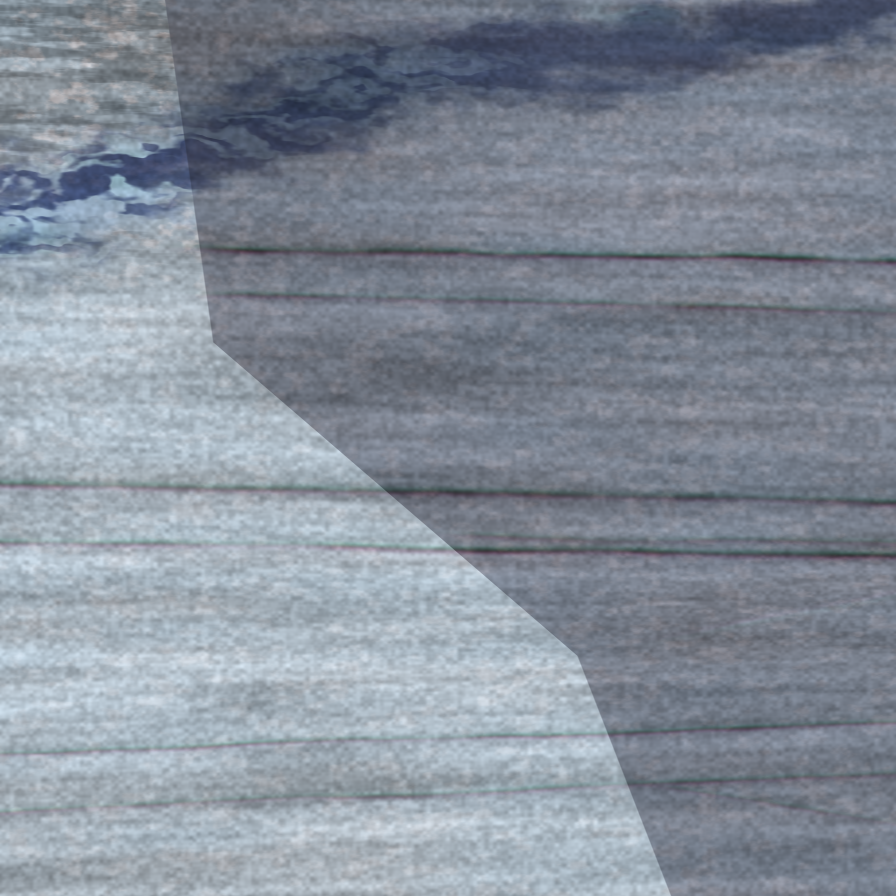
Give the GLSL for this texture, as a WebGL 2 fragment shader.

```glsl
#version 300 es
precision highp float;
// Weathered grey wood, crossed by a bent shadow edge: sunlit left, shaded right.
// Stretched value noise makes the grain; soft ellipses, grooves and a dark
// rising knot band change its tone, which is then tinted by the light.
#define LIT_COLOR vec3(0.665, 0.715, 0.755)
#define SHADE_COLOR vec3(0.462, 0.490, 0.540)
#define WARM_TINT vec3(0.11, 0.075, 0.06)
#define TEAL_TINT vec3(0.10, 0.18, 0.17)
#define GRAIN_STRENGTH 0.34
#define STREAK_STRENGTH 0.13
#define FIBRE_STRENGTH 0.30
#define FRINGE 0.0008

uniform vec2 u_resolution;
out vec4 outColor;

// Integer hash to 0..1
float hash(vec2 cell) {
  uvec2 u = uvec2(ivec2(cell) + 4096);
  uint h = u.x * 1597334677u ^ u.y * 3812015801u;
  h = (h ^ (h >> 15)) * 2246822519u;
  h = (h ^ (h >> 13)) * 3266489917u;
  return float((h ^ (h >> 16)) & 65535u) / 65535.0;
}
float noise(vec2 p) {
  vec2 i = floor(p), f = fract(p);
  f = f * f * (3.0 - 2.0 * f);
  return mix(mix(hash(i), hash(i + vec2(1, 0)), f.x),
             mix(hash(i + vec2(0, 1)), hash(i + vec2(1, 1)), f.x), f.y);
}
float fbm(vec2 p) {
  float sum = 0.0, amp = 0.533;
  for (int i = 0; i < 4; i++, amp *= 0.5, p = p * 2.03 + 17.3) sum += amp * noise(p);
  return sum;
}
// Horizontal position of the shadow edge at height y
float shadowEdge(float y) {
  if (y > 0.618) return mix(0.238, 0.184, (y - 0.618) / 0.382);
  if (y > 0.268) return mix(0.6445, 0.238, (y - 0.268) / 0.35);
  return mix(0.749, 0.6445, y / 0.268);
}
// Soft stains and pale areas: centre, radii and change of tone
const int PATCHES = 12;
const vec4 patchShape[PATCHES] = vec4[](
  vec4(0.29, 0.212, 0.11, 0.018), vec4(0.36, 0.14, 0.14, 0.035),
  vec4(0.35, 0.545, 0.09, 0.013), vec4(0.42, 0.61, 0.20, 0.035),
  vec4(0.20, 0.94, 0.24, 0.11), vec4(0.72, 0.81, 0.30, 0.08),
  vec4(0.05, 0.00, 0.35, 0.05), vec4(0.80, 0.29, 0.28, 0.016),
  vec4(0.50, 0.36, 0.16, 0.03), vec4(0.10, 0.50, 0.20, 0.08),
  vec4(0.16, 0.215, 0.04, 0.02), vec4(0.33, 0.74, 0.14, 0.04));
const float patchTone[PATCHES] = float[](
  -0.22, -0.14, -0.13, -0.11, -0.18, 0.08, -0.08, -0.13, 0.10, 0.05, 0.08, -0.09);
float patches(vec2 p) {
  float tone = 0.0;
  for (int i = 0; i < PATCHES; i++) {
    vec2 d = (p - patchShape[i].xy) / patchShape[i].zw;
    tone += patchTone[i] * exp(-dot(d, d));
  }
  return tone;
}
// Grooves: height at the left, slope, half width, depth; then start
const int GROOVES = 9;
const vec4 grooveShape[GROOVES] = vec4[](
  vec4(0.726, -0.017, 0.0034, 0.30), vec4(0.676, -0.024, 0.0032, 0.17),
  vec4(0.461, -0.022, 0.0038, 0.33), vec4(0.397, -0.018, 0.0036, 0.32),
  vec4(0.411, -0.018, 0.0030, 0.15), vec4(0.160, 0.033, 0.0026, 0.22),
  vec4(0.095, 0.040, 0.0028, 0.20), vec4(0.237, -0.156, 0.0028, 0.12),
  vec4(0.138, 0.200, 0.0035, -0.09));
const float grooveStart[GROOVES] = float[](0.22, 0.24, -0.2, -0.2, 0.5, -0.2, -0.2, 0.70, 0.74);
vec3 grooves(vec2 p, float rough) {
  vec3 tone = vec3(1.0);
  for (int i = 0; i < GROOVES; i++) {
    vec4 g = grooveShape[i];
    float wobble = 0.004 * (noise(vec2(p.x * 6.0, float(i) * 7.0)) - 0.5) + 0.003 * rough;
    vec3 d = (p.y - g.x - g.y * p.x - wobble + FRINGE * vec3(-1.0, 1.0, 0.0)) / g.z;
    float wear = 0.5 + noise(vec2(p.x * 18.0, float(i) * 5.0));
    float depth = g.w * wear * smoothstep(-0.05, 0.05, p.x - grooveStart[i]);
    tone -= depth * (exp(-d * d) + 0.3 * exp(-d * d * 0.08));
  }
  return tone;
}

void main() {
  vec2 p = gl_FragCoord.xy / u_resolution;
  float lit = 1.0 - smoothstep(-1.0, 1.0, (p.x - shadowEdge(p.y)) * u_resolution.x);

  // Grain, fanning slightly towards the bottom
  float tilt = mix(0.036, -0.020, smoothstep(0.18, 0.42, p.y));
  vec2 q = vec2(p.x, p.y - tilt * p.x);
  vec2 ragged = vec2(fbm(q * vec2(12.0, 25.0)), fbm(q * vec2(18.0, 45.0) + 31.0)) - 0.5;
  float grain = fbm(q * vec2(2.5, 48.0)) - 0.5;
  float streak = noise(q * vec2(9.0, 140.0) + ragged.y) - 0.5;
  float fibre = 0.6 * noise(q * vec2(140.0, 180.0)) + 0.4 * noise(q * vec2(230.0, 260.0)) - 0.5;
  float tone = 1.0 + patches(p + ragged * vec2(0.12, 0.035));
  tone += GRAIN_STRENGTH * grain + STREAK_STRENGTH * streak + FIBRE_STRENGTH * fibre;
  vec3 color = mix(SHADE_COLOR, LIT_COLOR, lit) * tone * mix(grooves(p, ragged.y), vec3(1.0), 0.35 * lit);

  // Dark knot band, rising to the right, with torn strokes
  float bend = (p.x - 0.45) / 0.25;
  float bandY = 0.762 + 0.238 * p.x + 0.038 * exp(-bend * bend);
  float bandD = (p.y - bandY + ragged.y * 0.09) / mix(0.058, 0.038, p.x);
  float band = exp(-bandD * bandD * abs(bandD));
  float curl = 0.65 * noise(q * vec2(22.0, 85.0) + ragged * 5.0) + 0.35 * noise(q * vec2(55.0, 170.0) + ragged * 6.0);
  float stroke = smoothstep(0.35, 0.68, curl);
  float torn = 1.0 - smoothstep(0.35, 0.75, p.x);
  color *= 1.0 - band * vec3(0.46, 0.42, 0.30) * mix(1.0, 0.55 + 0.85 * stroke, torn * mix(0.5, 1.0, lit));

  // Teal scraps on and beside the band
  vec2 swirl = (p - vec2(0.14, 0.81)) / vec2(0.06, 0.025);
  vec2 moss = (p - vec2(0.03, 0.735)) / vec2(0.04, 0.025);
  vec2 sliver = (p - vec2(0.71, 0.985)) / vec2(0.07, 0.012);
  float teal = exp(-dot(swirl, swirl)) + 0.6 * exp(-dot(moss, moss)) + 0.5 * exp(-dot(sliver, sliver));
  color += TEAL_TINT * (teal + 0.25 * band * torn) * (1.0 - stroke);

  // Warm pale flecks, and dark strokes in the sunlit top
  float fleck = smoothstep(0.50, 0.78, fbm(q * vec2(48.0, 85.0) + 9.0));
  float rough = lit * smoothstep(0.64, 0.80, p.y);
  color += WARM_TINT * fleck * mix(0.5, 1.4, rough) * (1.0 - 0.7 * band);
  color *= 1.0 - 0.24 * rough * (1.0 - band) * smoothstep(0.45, 0.65, fbm(q * vec2(14.0, 85.0) + 53.0));
  color += (noise(q * vec2(5.0, 34.0) + 71.0) - 0.5) * vec3(0.025, 0.0, -0.015);
  outColor = vec4(clamp(color, 0.0, 1.0), 1.0);
}
```
